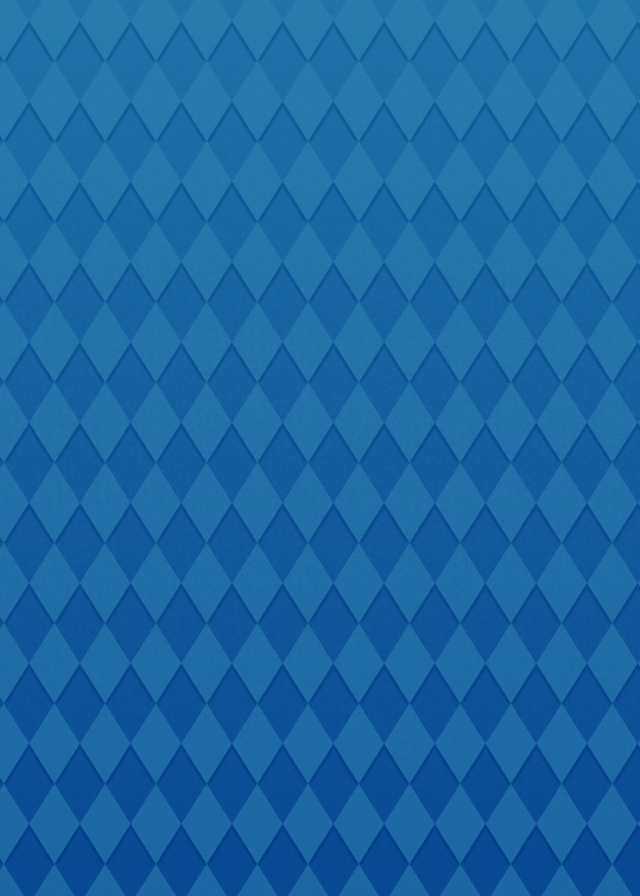
Write a Shadertoy shader that draws this pattern.

```glsl
// Blue harlequin diamonds with shadowed upper edges, fine grain and a vertical fade
#define REPEATS vec2(12.62, 11.16)
#define OFFSET vec2(0.574, 0.762)
#define LIGHT_TOP vec3(0.163, 0.482, 0.676)
#define LIGHT_BOTTOM vec3(0.112, 0.405, 0.640)
#define DARK_TOP vec3(0.130, 0.450, 0.662)
#define DARK_BOTTOM vec3(0.030, 0.285, 0.570)
#define SHADOW_TINT vec3(0.55, 0.83, 0.92)
#define SHADOW_WIDTH 0.0052
#define GRAIN_CELLS 420.0
#define GRAIN_AMOUNT 0.022

float hash(vec2 p) {
    return fract(sin(dot(p, vec2(127.1, 311.7))) * 43758.5453);
}

float valueNoise(vec2 p) {
    vec2 cell = floor(p);
    vec2 f = fract(p);
    f = f * f * (3.0 - 2.0 * f);
    float low = mix(hash(cell), hash(cell + vec2(1.0, 0.0)), f.x);
    float high = mix(hash(cell + vec2(0.0, 1.0)), hash(cell + 1.0), f.x);
    return mix(low, high, f.y);
}

void mainImage(out vec4 fragColor, in vec2 fragCoord) {
    vec2 uv = fragCoord / iResolution.xy;
    float depth = 1.0 - uv.y;
    float aspect = iResolution.x / iResolution.y;
    float pixel = 1.0 / iResolution.y;

    // Cell coordinates centred on each dark diamond, y pointing down
    vec2 cell = fract(vec2(uv.x, depth) * REPEATS - OFFSET + 0.5) - 0.5;

    // Distance to the diamond edge in canvas heights, positive inside
    float slope = length(vec2(REPEATS.x / aspect, REPEATS.y));
    float edge = (0.5 - abs(cell.x) - abs(cell.y)) / slope;
    float inside = smoothstep(-0.8 * pixel, 0.8 * pixel, edge);

    // Vertical fade of both diamond colours
    vec3 light = mix(LIGHT_TOP, LIGHT_BOTTOM, depth);
    vec3 dark = mix(DARK_TOP, DARK_BOTTOM, depth);

    // Soft shadow cast under the two upper edges
    float shadow = 1.0 - smoothstep(0.25 * SHADOW_WIDTH, SHADOW_WIDTH, edge);
    shadow *= 1.0 - smoothstep(-0.03, 0.03, cell.y);
    dark *= mix(vec3(1.0), SHADOW_TINT, shadow);

    // Fine surface grain, strongest around mid-height
    vec2 grainPos = vec2(uv.x * aspect, uv.y) * GRAIN_CELLS;
    float grain = (valueNoise(grainPos) - 0.5) * GRAIN_AMOUNT;
    grain *= mix(0.5, 1.0, 1.0 - abs(2.0 * depth - 1.0));

    fragColor = vec4(mix(light, dark, inside) + grain, 1.0);
}
```
